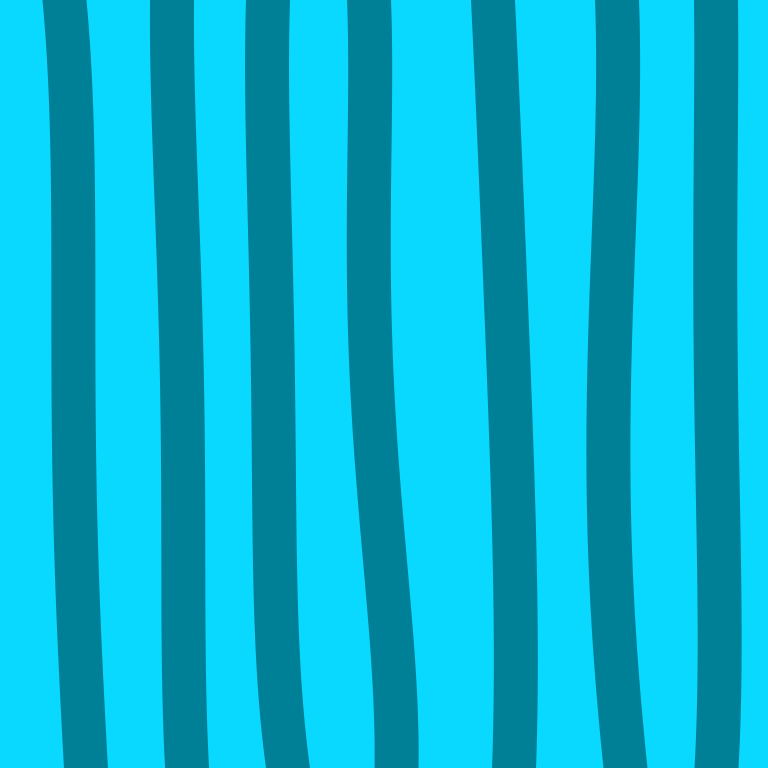
A WebGL 2 fragment shader for this pattern:

```glsl
#version 300 es
precision highp float;

#define STRIPE_COUNT 7
#define STRIPE_WIDTH 0.0573
#define BEND_SCALE 0.001
#define GROUND_COLOR vec3(0.04, 0.85, 1.0)
#define STRIPE_COLOR vec3(0.0, 0.5, 0.59)

uniform vec2 u_resolution;
out vec4 fragColor;

// Stripe centers at mid-height
const float stripeCenter[STRIPE_COUNT] = float[](
    0.0957, 0.2370, 0.3555, 0.4844, 0.6630, 0.7930, 0.9323);

// Hand-drawn sway: linear, quadratic, cubic and quartic terms
const vec4 stripeBend[STRIPE_COUNT] = vec4[](
    vec4( 2.3,   9.6, 11.7,  -7.4),
    vec4( 9.1, -14.5,  0.7,  11.3),
    vec4( 6.4,  -8.4,  6.6,  14.9),
    vec4(24.1,  34.6, -6.2, -20.6),
    vec4(18.9,  -4.1, -5.2,  -3.3),
    vec4(-9.3,  23.5, 14.8,  -7.6),
    vec4( 6.3,   9.2, -6.0,  -8.9));

// Center line of a stripe; drop runs from -1 at the top to 1 at the bottom
float stripePath(int index, float drop) {
    float drop2 = drop * drop;
    vec4 powers = vec4(drop, drop2, drop2 * drop, drop2 * drop2);
    return stripeCenter[index] + BEND_SCALE * dot(stripeBend[index], powers);
}

void main() {
    vec2 uv = gl_FragCoord.xy / u_resolution;
    float drop = 1.0 - 2.0 * uv.y;

    // Signed horizontal distance to the nearest stripe edge
    float edgeDistance = 1.0;
    for (int i = 0; i < STRIPE_COUNT; i++) {
        float offset = abs(uv.x - stripePath(i, drop));
        edgeDistance = min(edgeDistance, offset - 0.5 * STRIPE_WIDTH);
    }

    // One-pixel edge coverage
    float coverage = clamp(0.5 - edgeDistance * u_resolution.x, 0.0, 1.0);
    fragColor = vec4(mix(GROUND_COLOR, STRIPE_COLOR, coverage), 1.0);
}
```
